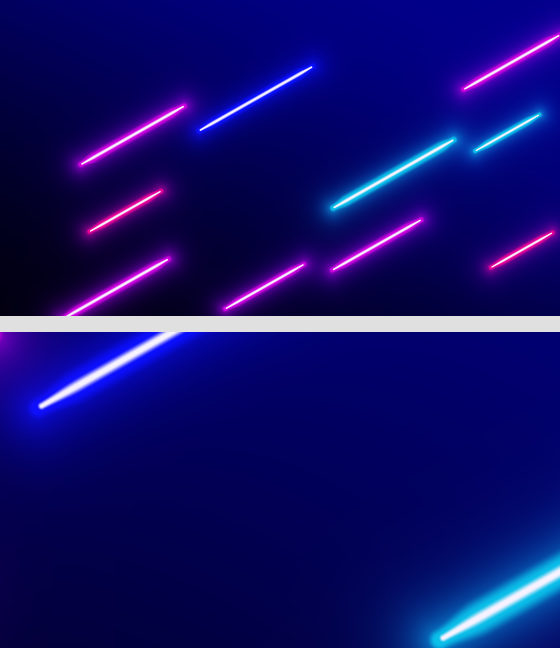
Top, the full canvas; bottom, a detail of the centre.
A Shadertoy shader for this background:

```glsl
// Slanted neon light streaks glowing over a deep blue diagonal gradient.

const float STREAK_COUNT = 10.0;
const float STREAK_ANGLE = 0.515;

float hash(float n) {
    return fract(sin(n * 127.1) * 43758.5453);
}

vec2 rotate(vec2 p, float angle) {
    float c = cos(angle), s = sin(angle);
    return vec2(c * p.x + s * p.y, c * p.y - s * p.x);
}

// Distance to a horizontal segment centred on the origin
float segmentDistance(vec2 p, float halfLength) {
    return length(vec2(max(abs(p.x) - halfLength, 0.0), p.y));
}

vec3 screenBlend(vec3 base, vec3 light) {
    return 1.0 - (1.0 - base) * (1.0 - clamp(light, 0.0, 1.0));
}

vec3 backdrop(vec2 uv) {
    float t = dot(uv, vec2(0.45, 0.55));
    float blue = mix(0.06, 0.54, smoothstep(-0.05, 0.95, t));
    return vec3(0.005, 0.0, blue);
}

vec3 neonTint(float tone) {
    vec3 cyan = vec3(0.04, 0.76, 0.92);
    vec3 blue = vec3(0.04, 0.06, 1.0);
    vec3 magenta = vec3(0.82, 0.0, 0.88);
    vec3 pink = vec3(0.92, 0.0, 0.6);
    if (tone < 0.2) return cyan;
    if (tone < 0.3) return blue;
    return tone < 0.8 ? magenta : pink;
}

// Blue outer halo, tinted glow, saturated sheath and white-hot core of one tube
vec3 addStreak(vec3 base, vec2 p, float halfLength, float thickness, vec3 tint) {
    float d = segmentDistance(p, halfLength);
    float coreDistance = segmentDistance(p, halfLength - 0.004);
    float taper = mix(0.6, 1.0, smoothstep(0.0, 0.05, halfLength - abs(p.x)));
    float width = thickness * taper;

    vec3 haloTint = mix(tint, vec3(0.02, 0.0, 1.0), 0.6);
    vec3 color = screenBlend(base, haloTint * 0.5 * exp(-d / 0.036));
    color = mix(color, tint, 0.75 * exp(-d / (0.021 * thickness)));

    float sheath = 1.0 - smoothstep(0.007, 0.021, d / width);
    float core = 1.0 - smoothstep(0.001, 0.0078, coreDistance / width);
    color = mix(color, tint, 0.95 * sheath);
    return mix(color, vec3(0.97, 0.95, 1.0), core);
}

void mainImage(out vec4 fragColor, in vec2 fragCoord) {
    vec2 uv = fragCoord / iResolution.xy;
    float aspect = iResolution.x / iResolution.y;
    vec3 color = backdrop(uv);

    // Evenly spread sequence with a little random jitter
    for (float i = 1.0; i <= STREAK_COUNT; i++) {
        vec2 spread = fract(vec2(0.412, 0.45) + i * vec2(0.7549, 0.5698));
        vec2 center = mix(vec2(0.06, 0.08), vec2(0.98, 0.92), spread);
        center += 0.03 * (vec2(hash(i), hash(i + 31.0)) - 0.5);
        vec2 p = rotate((uv - center) * vec2(aspect, 1.0), STREAK_ANGLE);
        float size = fract(i * 0.37 + 0.4);
        float halfLength = mix(0.1, 0.22, size);
        float thickness = mix(0.75, 1.1, size);
        vec3 tint = neonTint(fract(i * 0.618 + 0.78));
        color = addStreak(color, p, halfLength, thickness, tint);
    }

    fragColor = vec4(color, 1.0);
}
```
